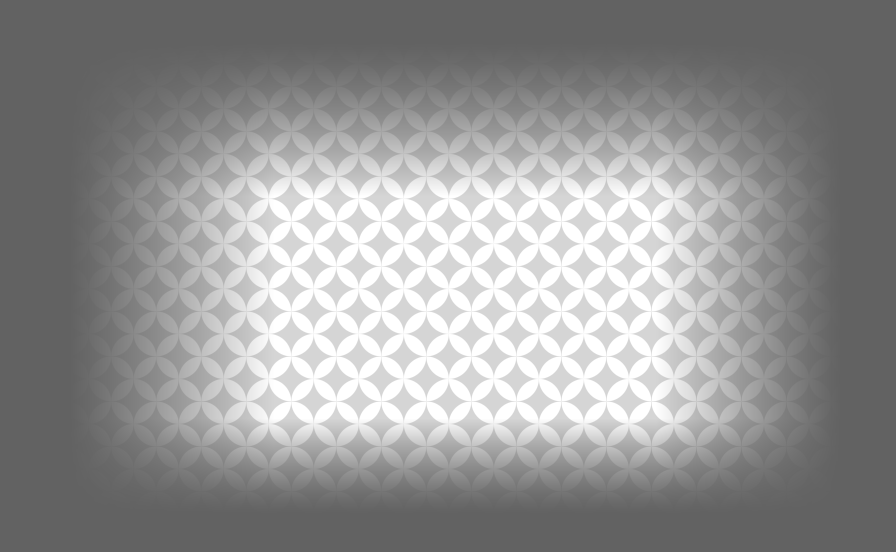
Reproduce this background procedurally as a Shadertoy shader.

```glsl
// Lattice of white interlocking petals lit by a soft rectangular glow on dark grey.

const vec3 SURROUND = vec3(0.383);
const vec3 DIAMOND = vec3(0.835);
const vec3 PETAL = vec3(1.0);

// Lattice, in units of canvas height, measured from the canvas centre
const float HALF_STEP = 0.04078;
const vec2 NODE = vec2(0.0015, 0.1398);

// Glow limits as fractions of the canvas: faded out at OUTER, full at INNER
const vec2 OUTER_LOW = vec2(0.076, 0.066);
const vec2 INNER_LOW = vec2(0.306, 0.242);
const vec2 INNER_HIGH = vec2(0.732, 0.644);
const vec2 OUTER_HIGH = vec2(0.940, 0.928);
const vec2 FALLOFF = vec2(1.2, 1.45);

// Signed distance to the petals on the edges of unit cells, negative inside
float petalDistance(vec2 q) {
    vec2 f = abs(fract(q) - 0.5);
    float nearest = min(length(f - vec2(1.0, 0.0)), length(f - vec2(0.0, 1.0)));
    return nearest - sqrt(0.5);
}

// Product of the horizontal and vertical fades
float glowMask(vec2 uv) {
    vec2 rise = (uv - OUTER_LOW) / (INNER_LOW - OUTER_LOW);
    vec2 fall = (OUTER_HIGH - uv) / (OUTER_HIGH - INNER_HIGH);
    vec2 fade = pow(clamp(min(rise, fall), 0.0, 1.0), FALLOFF);
    return fade.x * fade.y;
}

void mainImage(out vec4 fragColor, in vec2 fragCoord) {
    vec2 uv = fragCoord / iResolution.xy;
    vec2 p = (fragCoord - 0.5 * iResolution.xy) / iResolution.y - NODE;

    // Diagonal lattice with nodes at whole numbers
    vec2 q = vec2(p.x + p.y, p.x - p.y) / (2.0 * HALF_STEP);
    float pixel = 1.0 / (iResolution.y * HALF_STEP * sqrt(2.0));
    float petal = 1.0 - smoothstep(-0.7 * pixel, 0.7 * pixel, petalDistance(q));

    // Pattern revealed by the glow
    vec3 pattern = mix(DIAMOND, PETAL, petal);
    fragColor = vec4(mix(SURROUND, pattern, glowMask(uv)), 1.0);
}
```
